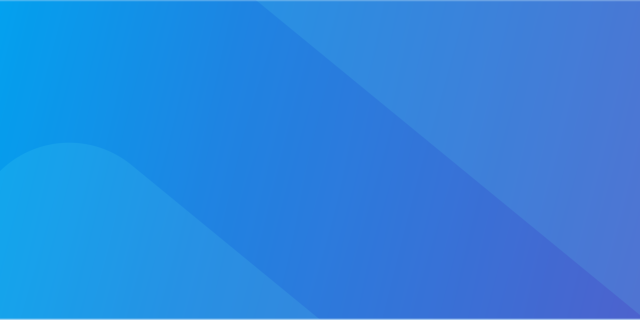
A Shadertoy shader for this background:

```glsl
// Blue-to-violet gradient with two pale diagonal panels, one with a rounded corner.

// Base gradient: three stops along a slightly tilted axis (units of canvas height)
const vec3 CYAN = vec3(0.01, 0.63, 0.935);
const vec3 BLUE = vec3(0.12, 0.515, 0.885);
const vec3 VIOLET = vec3(0.30, 0.385, 0.805);
const vec2 GRADIENT_AXIS = vec2(1.0, -0.25);
const vec3 STOPS = vec3(-0.25, 0.55, 2.0);

// Translucent panels
const vec3 PANEL_TINT = vec3(0.40, 0.97, 0.95);
const float PANEL_ALPHA = 0.115;
const vec2 SLOPE_DIR = vec2(0.773, -0.634);
const vec2 SLOPE_NORMAL = vec2(0.634, 0.773);
const vec2 UPPER_EDGE_POINT = vec2(0.7995, 1.0);
const vec2 CORNER_CENTER = vec2(0.216, 0.247);
const float CORNER_RADIUS = 0.307;

// Faint streaks and pale rims
const float STREAK_STRENGTH = 0.004;
const vec2 STREAK_SCALE = vec2(11.0, 1.2);
const vec3 RIM_COLOR = vec3(0.78, 0.89, 0.97);
const float RIM_WIDTH = 0.004;
const float TOP_RIM_ALPHA = 0.33;
const float BOTTOM_RIM_ALPHA = 0.75;

vec2 hashGradient(vec2 cell) {
    float h = fract(sin(dot(cell, vec2(127.1, 311.7))) * 43758.5);
    float angle = 6.2832 * h;
    return vec2(cos(angle), sin(angle));
}

float gradientNoise(vec2 p) {
    vec2 cell = floor(p);
    vec2 f = p - cell;
    vec2 u = f * f * f * (f * (f * 6.0 - 15.0) + 10.0);
    vec2 e = vec2(0.0, 1.0);
    float a = dot(hashGradient(cell), f);
    float b = dot(hashGradient(cell + e.yx), f - e.yx);
    float c = dot(hashGradient(cell + e.xy), f - e.xy);
    float d = dot(hashGradient(cell + e.yy), f - e.yy);
    return mix(mix(a, b, u.x), mix(c, d, u.x), u.y);
}

vec3 baseGradient(float t) {
    vec3 color = mix(CYAN, BLUE, clamp((t - STOPS.x) / (STOPS.y - STOPS.x), 0.0, 1.0));
    return mix(color, VIOLET, clamp((t - STOPS.y) / (STOPS.z - STOPS.y), 0.0, 1.0));
}

// Signed distance to a large panel whose upper left corner is rounded
float roundedPanel(vec2 p) {
    vec2 q = p - CORNER_CENTER;
    vec2 local = vec2(-dot(q, SLOPE_DIR), dot(q, SLOPE_NORMAL));
    return length(max(local, 0.0)) + min(max(local.x, local.y), 0.0) - CORNER_RADIUS;
}

float coverage(float dist, float pixel) {
    return 1.0 - smoothstep(-pixel, pixel, dist);
}

void mainImage(out vec4 fragColor, in vec2 fragCoord) {
    // Canvas spans 2 by 1 units
    vec2 p = fragCoord / iResolution.xy * vec2(2.0, 1.0);
    float pixel = 0.75 / iResolution.y;

    // Tilted gradient with soft streaks along its bands
    float t = dot(p, GRADIENT_AXIS);
    vec3 color = baseGradient(t);
    color += STREAK_STRENGTH * gradientNoise(vec2(t, p.y) * STREAK_SCALE);

    // Upper right and lower left panels
    float upperDist = -dot(p - UPPER_EDGE_POINT, SLOPE_NORMAL);
    float panels = max(coverage(upperDist, pixel), coverage(roundedPanel(p), pixel));
    color = mix(color, PANEL_TINT, PANEL_ALPHA * panels);

    // Thin pale rims
    color = mix(color, RIM_COLOR, TOP_RIM_ALPHA * coverage(1.0 - p.y - RIM_WIDTH, pixel));
    color = mix(color, RIM_COLOR, BOTTOM_RIM_ALPHA * coverage(p.y - RIM_WIDTH, pixel));

    fragColor = vec4(color, 1.0);
}
```
